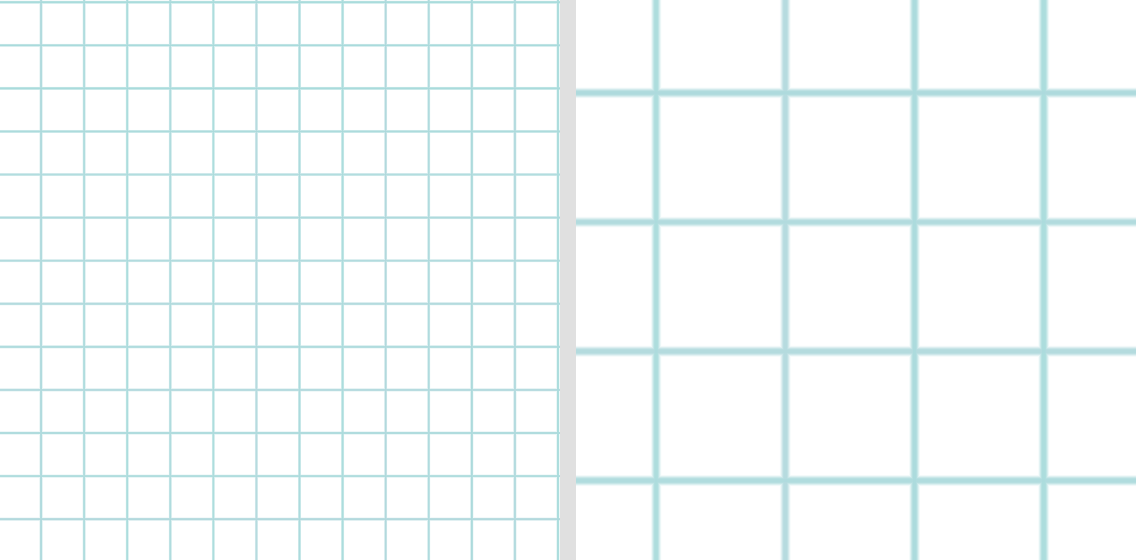
Left, the full canvas; right, a detail of the centre.
This pattern is drawn by a WebGL 2 fragment shader. Its source:

```glsl
#version 300 es
precision highp float;
// Square graph paper: thin, soft aqua rules on white, tiling seamlessly.

#define REPEATS 13.0
#define LINE_OFFSET vec2(0.953, 0.948) // line position within a cell
#define LINE_WIDTH 0.055               // in cells
#define EDGE_SOFTNESS 0.020            // in cells
#define WIDTH_VARIATION 0.10
#define INK_VARIATION 0.08
#define PAPER vec3(1.0)
#define AQUA_INK vec3(0.655, 0.860, 0.860)
#define GREY_INK vec3(0.695, 0.845, 0.865)

uniform vec2 u_resolution;
out vec4 outColor;

// Sine-free hash returning a value from 0 to 1
float hash(vec2 p) {
    vec3 q = fract(p.xyx * vec3(0.1031, 0.1030, 0.0973));
    q += dot(q, q.yzx + 33.33);
    return fract((q.x + q.y) * q.z);
}

// Ink colour in rgb and coverage in a, for the nearest line along one axis
vec4 ruledLine(float position, float pixelSize, float axisSeed) {
    float index = mod(floor(position + 0.5), REPEATS);
    float dist = abs(fract(position + 0.5) - 0.5);

    // Each line differs slightly in width, strength and tint
    float widthNoise = hash(vec2(index + 1.0, axisSeed)) - 0.5;
    float inkNoise = hash(vec2(index + 1.0, axisSeed + 17.0));
    float tintNoise = hash(vec2(index + 1.0, axisSeed + 41.0));

    float halfWidth = 0.5 * LINE_WIDTH * (1.0 + WIDTH_VARIATION * widthNoise);
    float softness = max(EDGE_SOFTNESS, 0.7 * pixelSize);
    float coverage = 1.0 - smoothstep(halfWidth - softness, halfWidth + softness, dist);
    coverage *= 1.0 - INK_VARIATION * inkNoise;
    return vec4(mix(AQUA_INK, GREY_INK, tintNoise), coverage);
}

void main() {
    vec2 cell = gl_FragCoord.xy / u_resolution * REPEATS - LINE_OFFSET;
    vec2 pixelSize = REPEATS / u_resolution;

    vec4 vertical = ruledLine(cell.x, pixelSize.x, 3.0);
    vec4 horizontal = ruledLine(cell.y, pixelSize.y, 7.0);

    // Crossings keep the darker ink instead of building up
    vec3 color = min(mix(PAPER, vertical.rgb, vertical.a),
                     mix(PAPER, horizontal.rgb, horizontal.a));
    outColor = vec4(color, 1.0);
}
```
